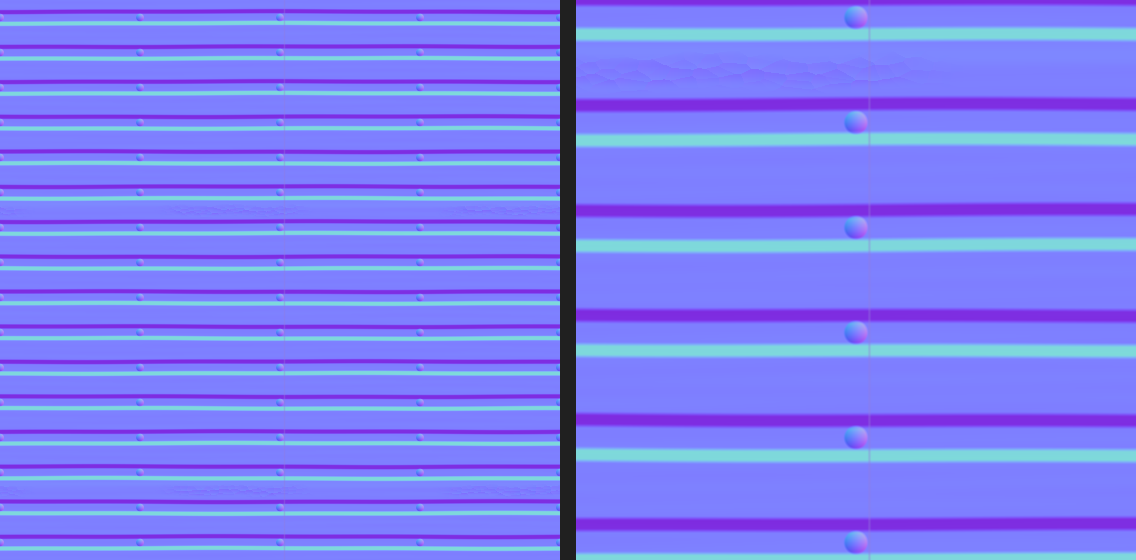
Left, the full canvas; right, a detail of the centre.
Reproduce this texture map procedurally as a Shadertoy shader.

```glsl
// Tangent-space normal map of horizontal metal siding: 16 recessed grooves with 4 rivets each.
// Slopes of grooves, rivets, rolling streaks and scuffs are summed, then encoded as a colour.
// Every repeat is a whole number and the cellular noise wraps, so the tile is seamless.

const float TAU = 6.2831853;

vec2 hash2(vec2 p) {
    vec3 q = fract(p.xyx * vec3(0.1031, 0.1030, 0.0973));
    q += dot(q, q.yzx + 33.33);
    return fract((q.xx + q.yz) * q.zy);
}

// Vector to the nearest feature point of a wrapping cell grid
vec2 cellOffset(vec2 uv, vec2 period) {
    vec2 p = uv * period, id = floor(p), nearest = vec2(2.0);
    for (int j = -1; j <= 1; j++)
        for (int i = -1; i <= 1; i++) {
            vec2 c = id + vec2(i, j);
            vec2 d = c + hash2(mod(c, period)) - p;
            if (dot(d, d) < dot(nearest, nearest)) nearest = d;
        }
    return nearest;
}

// Soft-edged bevel stripe, measured in row heights
float bevel(float y, float centre, float blur) {
    return smoothstep(0.06 + blur, 0.06 - blur, abs(y - centre));
}

void mainImage(out vec4 fragColor, in vec2 fragCoord) {
    vec2 uv = fragCoord / iResolution.xy;
    float px = 1.0 / iResolution.y;
    float row = floor(uv.y * 16.0);
    float y = fract(uv.y * 16.0);

    // Groove walls: the upper one faces down, the lower one faces up
    float wander = 0.009 * sin(TAU * (uv.x + hash2(vec2(row, 3.0)).x))
                 + 0.005 * sin(TAU * (3.0 * uv.x + hash2(vec2(row, 7.0)).y));
    float blur = max(0.027, 8.0 * px);
    vec2 slope = vec2(-0.015, 0.0);
    slope.y += 0.70 * bevel(y + wander, 0.333, blur) - 0.65 * bevel(y + wander, 0.667, blur);

    // Faint rolling streaks along the boards
    slope.y += 0.010 * sin(TAU * 80.0 * uv.y + sin(TAU * uv.x))
             + 0.008 * sin(TAU * 37.0 * uv.y) * sin(TAU * (2.0 * uv.x + 5.0 * uv.y));

    // Scuffed board, once in every eight rows, worn in two patches
    float scuffY = mod(uv.y * 16.0, 8.0) - 1.98;
    float worn = smoothstep(-0.3, 0.5, cos(2.0 * TAU * (uv.x - 0.42)));
    float band = smoothstep(0.2, 0.06, abs(scuffY + 0.03 * sin(TAU * 9.0 * uv.x)));
    vec2 dent = cellOffset(uv, vec2(72.0, 160.0));
    slope += band * worn * (vec2(0.05, 0.12) * dent - vec2(0.0, 0.04));
    slope.y += 0.07 * smoothstep(0.14, 0.0, abs(scuffY - 0.18));

    // Domed rivets in the middle of each groove
    vec2 toRivet = vec2((fract(uv.x * 4.0 + 0.5) - 0.5) / 4.0, (y - 0.5) / 16.0);
    float radius = length(toRivet) / 0.0068;
    float soft = max(0.15, 100.0 * px);
    slope += 0.5 * toRivet / 0.0068 * smoothstep(1.0 + soft, 1.0 - soft, radius);

    // Encode the unit normal
    float z = sqrt(max(0.0, 1.0 - dot(slope, slope)));
    vec3 colour = 0.5 + 0.5 * vec3(slope, z);

    // Hairline sheet joint
    float joint = smoothstep(0.0008 + px, 0.0, abs(uv.x - 0.508));
    colour = mix(colour, vec3(0.58, 0.48, 0.86), 0.35 * joint);

    fragColor = vec4(colour, 1.0);
}
```
